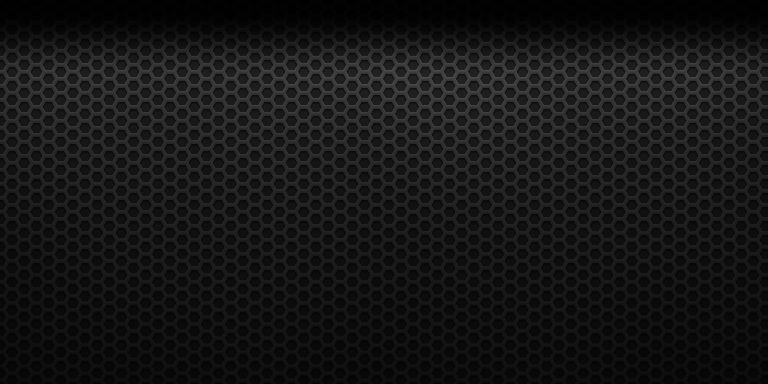
A Shadertoy shader for this pattern:

```glsl
// Dark hexagonal metal mesh: flat-topped holes with soft inner shadows and lit lips.
// A staggered grid gives the nearest cell; a hexagon distance shapes wall and floor,
// and a vertical light band, fading to black above and slowly below, sets the tone.

const float COLUMNS = 63.2;         // cell columns across the canvas
const vec2 GRID_OFFSET = vec2(0.0, 0.25);
const float HOLE_RADIUS = 0.36;     // apothem of a hole; cells touch at 0.5
const float SHADOW_SHIFT = 0.13;    // how far the upper lip shades the floor
const float FLOOR_DARK = 0.27;      // floor tones relative to the wall
const float FLOOR_LIT = 0.52;
const float LIP_GAIN = 0.16;
const float PEAK_LIGHT = 0.245;
const float BAND_DEPTH = 0.19;      // brightest level, measured from the top
const float FADE_RATE = 1.75;
const float SHEEN_AMOUNT = 0.14;
const vec3 METAL_TINT = vec3(1.0, 1.0, 0.995);

const vec2 HEX_NORMAL = vec2(0.8660254, 0.5);
const vec2 HEX_REPEAT = vec2(1.7320508, 1.0);

// Apothem-scaled distance from a cell centre, 0.5 at the cell border
float hexDistance(vec2 p) {
    p = abs(p);
    return max(p.y, dot(p, HEX_NORMAL));
}

// Offset from the nearest centre of two interleaved rectangular grids
vec2 nearestCell(vec2 p) {
    vec2 halfRepeat = 0.5 * HEX_REPEAT;
    vec2 a = mod(p, HEX_REPEAT) - halfRepeat;
    vec2 b = mod(p - halfRepeat, HEX_REPEAT) - halfRepeat;
    return dot(a, a) < dot(b, b) ? a : b;
}

vec2 randomGradient(vec2 cell) {
    float angle = 6.2831853 * fract(sin(dot(cell, vec2(127.1, 311.7))) * 43758.5);
    return vec2(cos(angle), sin(angle));
}

float gradientNoise(vec2 p) {
    vec2 i = floor(p), f = fract(p);
    vec2 u = f * f * f * (f * (f * 6.0 - 15.0) + 10.0);
    vec2 e = vec2(1.0, 0.0);
    float low = mix(dot(randomGradient(i), f),
                    dot(randomGradient(i + e.xy), f - e.xy), u.x);
    float high = mix(dot(randomGradient(i + e.yx), f - e.yx),
                     dot(randomGradient(i + e.xx), f - e.xx), u.x);
    return mix(low, high, u.y);
}

// Light band with a quick fall above and a long fade below
float lightLevel(vec2 uv) {
    float depth = 1.0 - uv.y;
    float rise = mix(0.04, 1.0, smoothstep(0.03, BAND_DEPTH + 0.01, depth));
    float fade = exp(-FADE_RATE * max(depth - BAND_DEPTH, 0.0));
    float sides = 1.0 - 0.18 * pow(abs(2.0 * uv.x - 1.0), 3.0);
    float sheen = 1.0 + SHEEN_AMOUNT * gradientNoise(uv * vec2(5.0, 2.0));
    return PEAK_LIGHT * rise * fade * sides * sheen;
}

void mainImage(out vec4 fragColor, in vec2 fragCoord) {
    vec2 uv = fragCoord / iResolution.xy;
    float cellScale = COLUMNS * HEX_NORMAL.x / iResolution.x;
    vec2 local = nearestCell(fragCoord * cellScale + GRID_OFFSET);

    // Wall coverage, widened slightly for a rounded edge
    float distanceToCentre = hexDistance(local);
    float softness = max(0.5 * cellScale, 0.035);
    float wall = smoothstep(HOLE_RADIUS - softness, HOLE_RADIUS + softness,
                            distanceToCentre);

    // Recessed floor, shaded by the upper lip
    float shadow = smoothstep(HOLE_RADIUS - 0.12, HOLE_RADIUS + 0.08,
                              hexDistance(local + vec2(0.0, SHADOW_SHIFT)));
    float recess = mix(FLOOR_LIT, FLOOR_DARK, shadow);

    // Lower lip catches the overhead light
    float lip = 1.0 - smoothstep(0.0, 0.09, abs(distanceToCentre - HOLE_RADIUS - 0.05));
    float facing = clamp(-local.y / HOLE_RADIUS, -1.0, 1.0);
    float metal = 1.0 + LIP_GAIN * lip * facing;

    vec3 color = METAL_TINT * lightLevel(uv) * mix(recess, metal, wall);
    fragColor = vec4(color, 1.0);
}
```
